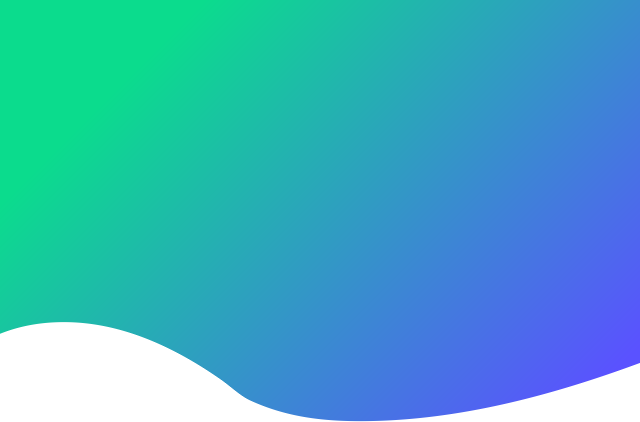
A WebGL 1 fragment shader for this background:

```glsl
precision highp float;
// Diagonal green-to-violet gradient above a smooth white wave along the bottom.

#define GREEN vec3(0.043, 0.863, 0.553)
#define VIOLET vec3(0.353, 0.322, 1.0)
#define WAVE_COLOR vec3(1.0)
#define GRADIENT_START 0.192
#define GRADIENT_END 0.928

uniform vec2 u_resolution;

// Cubic Hermite curve between two knots, each (x, height, slope).
float hermite(vec3 a, vec3 b, float x) {
  float span = b.x - a.x;
  float t = (x - a.x) / span;
  float s = 1.0 - t;
  return s * s * ((1.0 + 2.0 * t) * a.y + t * span * a.z)
       + t * t * ((1.0 + 2.0 * s) * b.y - s * span * b.z);
}

// Height of the wave, in fractions of the canvas.
float waveHeight(float x) {
  vec3 left = vec3(0.0, 0.209, 0.606);
  vec3 crest = vec3(0.1, 0.2367, 0.0);
  vec3 fall = vec3(0.345, 0.1006, -1.06);
  vec3 bend = vec3(0.3906, 0.0513, -0.70);
  vec3 trough = vec3(0.5625, 0.002, 0.0);
  vec3 right = vec3(1.0, 0.14, 0.56);
  if (x < crest.x) return hermite(left, crest, x);
  if (x < fall.x) return hermite(crest, fall, x);
  if (x < bend.x) return hermite(fall, bend, x);
  if (x < trough.x) return hermite(bend, trough, x);
  return hermite(trough, right, x);
}

void main() {
  vec2 uv = gl_FragCoord.xy / u_resolution;
  float aspect = u_resolution.x / u_resolution.y;

  // Gradient at 45 degrees, from the top left to the bottom right.
  float along = (uv.x * aspect + 1.0 - uv.y) / (aspect + 1.0);
  float blend = clamp((along - GRADIENT_START) / (GRADIENT_END - GRADIENT_START), 0.0, 1.0);
  vec3 color = mix(GREEN, VIOLET, blend);

  // Wave with an edge about one pixel soft.
  float above = (uv.y - waveHeight(uv.x)) * u_resolution.y;
  color = mix(WAVE_COLOR, color, clamp(above + 0.5, 0.0, 1.0));

  gl_FragColor = vec4(color, 1.0);
}
```
